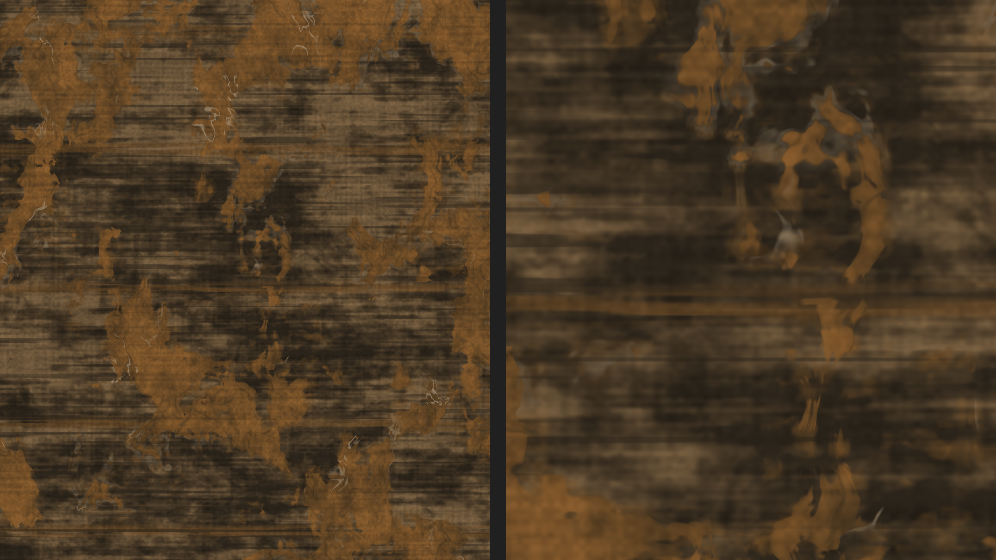
Left: the whole. Right: its middle third, enlarged.
Give the GLSL for this texture, as a WebGL 2 fragment shader.

```glsl
#version 300 es
precision highp float;

uniform vec2 u_resolution;
out vec4 fragColor;

const vec3 SOOT = vec3(0.165, 0.137, 0.100);
const vec3 UMBER = vec3(0.255, 0.203, 0.138);
const vec3 TAN = vec3(0.425, 0.337, 0.228);
const vec3 RUST_DARK = vec3(0.350, 0.248, 0.130);
const vec3 RUST_LIGHT = vec3(0.490, 0.330, 0.160);
const vec3 ASH = vec3(0.420, 0.365, 0.290);
const vec3 CHALK = vec3(0.630, 0.570, 0.480);

float hash(vec2 cell) {
  vec3 h = fract(cell.xyx * vec3(0.1031, 0.1030, 0.0973));
  h += dot(h, h.yzx + 33.33);
  return fract((h.x + h.y) * h.z);
}

float noise(vec2 p) {
  vec2 cell = floor(p), f = fract(p);
  f = f * f * (3.0 - 2.0 * f);
  float low = mix(hash(cell), hash(cell + vec2(1, 0)), f.x);
  float high = mix(hash(cell + vec2(0, 1)), hash(cell + vec2(1, 1)), f.x);
  return mix(low, high, f.y);
}

float fbm(vec2 p, int octaves, float gain) {
  float sum = 0.0, total = 0.0, amp = 1.0;
  for (int i = 0; i < octaves; i++) {
    sum += amp * noise(p);
    total += amp;
    amp *= gain;
    p = p * 2.03 + vec2(17.3, 9.1);
  }
  return sum / total;
}

vec2 warp(vec2 p, float amount) {
  vec2 shift = vec2(fbm(p + 3.7, 4, 0.55), fbm(p + 41.2, 4, 0.55)) - 0.5;
  return amount * shift;
}

// Dark cloth rubbed pale in ragged horizontal strokes
vec3 wornGround(vec2 p) {
  float broad = fbm(p * vec2(2.6, 4.6) + 12.0, 2, 0.5);
  float patches = fbm(p * vec2(6.5, 11.0) + warp(p * 9.0, 1.2) + 27.0, 5, 0.62);
  float streaks = fbm(p * vec2(4.0, 85.0) + 70.0, 3, 0.7);
  float scuffs = fbm(p * vec2(38.0, 62.0) + 5.0, 3, 0.65);
  float wear = 0.33 + 1.0 * (broad - 0.5) + 2.1 * (patches - 0.5)
             + 1.1 * (streaks - 0.5) + 0.95 * (scuffs - 0.5);
  wear += 0.26 * smoothstep(0.0, 0.9, p.y) - 0.13;
  vec3 color = mix(SOOT, UMBER, smoothstep(-0.08, 0.40, wear));
  return mix(color, TAN, smoothstep(0.28, 0.92, wear));
}

// Narrow bands of broken threads, one in each horizontal strip
float seams(vec2 p, float count) {
  float mask = 0.0;
  for (float i = 0.0; i < count; i++) {
    float height = (i + 0.15 + 0.7 * hash(vec2(i, 8.0))) / count;
    float offset = p.y - height - 0.008 * (noise(vec2(p.x * 5.0, i)) - 0.5);
    float band = 1.0 - smoothstep(0.004, 0.016, abs(offset));
    float broken = smoothstep(0.25, 0.6, fbm(vec2(p.x * 7.0, p.y * 170.0 + i), 2, 0.6));
    mask = max(mask, band * broken);
  }
  return mask;
}

// Height of the rust crust; it surfaces above a threshold
float rustField(vec2 p, vec2 bent) {
  float field = fbm(bent * vec2(10.5, 7.4) + 23.0, 6, 0.56);
  field += 0.24 * (fbm(p * 3.0 + 31.0, 2, 0.5) - 0.5);
  field += 0.055 * (noise(p * vec2(30.0, 150.0)) - 0.5);
  return field + 0.055 * (noise(p * vec2(130.0, 50.0)) - 0.5);
}

vec3 rustColor(vec2 p, vec2 bent, float field) {
  float mottling = fbm(p * vec2(34.0, 28.0) + 60.0, 4, 0.7);
  float tone = 0.52 + 2.4 * (mottling - 0.5) + 0.7 * (noise(bent * 14.0) - 0.5);
  float crinkle = abs(fbm(bent * vec2(24.0, 15.0) + 9.0, 3, 0.55) - 0.5);
  tone -= 0.5 * (1.0 - smoothstep(0.0, 0.035, crinkle));
  tone += 0.35 * smoothstep(0.56, 0.66, field) - 0.12;
  return mix(RUST_DARK, RUST_LIGHT, clamp(tone, -0.3, 1.15));
}

// Short chalky creases along the middle level of a bent noise
float creases(vec2 p, vec2 bent) {
  float ridge = abs(fbm(bent * vec2(27.0, 17.0) + 88.0, 4, 0.6) - 0.5);
  float gate = smoothstep(0.58, 0.78, fbm(p * 13.0 + 14.0, 2, 0.4));
  return gate * (1.0 - smoothstep(0.004, 0.032, ridge));
}

void main() {
  vec2 p = gl_FragCoord.xy / u_resolution.y;
  vec2 bent = p + warp(p * 8.0, 0.13);
  vec3 color = wornGround(p);

  // Seams, rusty stains and ashy rims under the crust
  vec3 stainColor = mix(RUST_DARK, RUST_LIGHT, 0.3);
  color = mix(color, stainColor, 0.7 * seams(p, 5.0));
  float field = rustField(p, bent);
  float crust = smoothstep(0.560, 0.588, field);
  float speckle = smoothstep(0.40, 0.62, fbm(p * vec2(42.0, 80.0) + 19.0, 3, 0.6));
  color = mix(color, stainColor, 0.55 * speckle * smoothstep(0.48, 0.56, field));
  float rim = smoothstep(0.520, 0.555, field) * (1.0 - crust);
  float ashGate = smoothstep(0.5, 0.7, noise(p * 6.0 + 50.0));
  color = mix(color, ASH, 0.8 * rim * ashGate * noise(p * 105.0));

  // Rust crust with pale creases
  color = mix(color, rustColor(p, bent, field), 0.9 * crust);
  float chalk = creases(p, bent) * smoothstep(0.530, 0.580, field);
  color = mix(color, CHALK, 0.65 * chalk);

  // Woven threads, short scratches and grain
  float weft = noise(p * vec2(11.0, 230.0)) - 0.5;
  float warpThread = noise(p * vec2(220.0, 14.0)) - 0.5;
  float grain = noise(p * 270.0) - 0.5;
  float weave = (0.27 * weft + 0.14 * warpThread) * (1.0 - 0.5 * crust);
  color *= 1.0 + weave + 0.15 * grain;
  float scratch = smoothstep(0.70, 0.88, noise(p * vec2(4.0, 190.0) + 33.0));
  color = mix(color, SOOT, 0.5 * scratch * (1.0 - 0.75 * crust));

  fragColor = vec4(color, 1.0);
}
```
